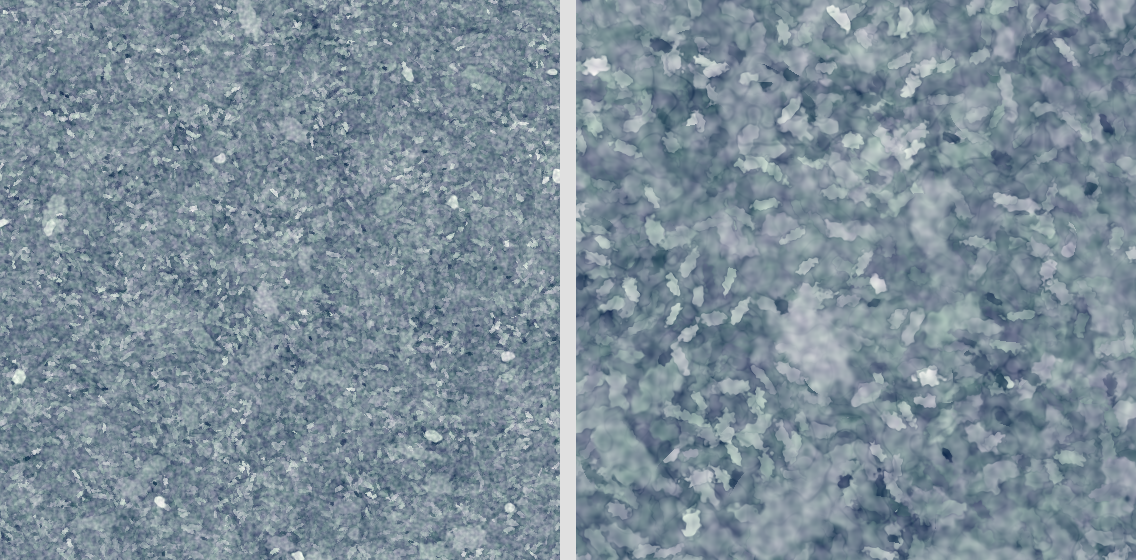
Left, the full canvas; right, a detail of the centre.
Reproduce this texture procedurally as a WebGL 1 fragment shader.

```glsl
precision highp float;
uniform vec2 u_resolution;

vec4 hash4(vec2 cell) {
  vec4 h = fract(cell.xyxy * vec4(0.1031, 0.1030, 0.0973, 0.1099));
  h += dot(h, h.wzxy + 33.33);
  return fract((h.xxyz + h.yzzw) * h.zywx);
}

float cornerSlope(vec2 corner, vec2 offset) {
  float angle = 6.2832 * hash4(corner + 71.0).x;
  return dot(vec2(cos(angle), sin(angle)), offset);
}

float gradientNoise(vec2 p) {
  vec2 cell = floor(p);
  vec2 f = p - cell;
  vec2 blend = f * f * f * (f * (f * 6.0 - 15.0) + 10.0);
  vec2 x = vec2(1.0, 0.0);
  vec2 y = vec2(0.0, 1.0);
  float low = mix(cornerSlope(cell, f), cornerSlope(cell + x, f - x), blend.x);
  float high = mix(cornerSlope(cell + y, f - y), cornerSlope(cell + 1.0, f - 1.0), blend.x);
  return mix(low, high, blend.y);
}

// Lays ragged, elongated flakes over a surface stored as (tone, tint).
vec2 layFlakes(vec2 surface, vec2 uv, float count, vec2 radius,
               float coverage, float tone, float spread, float seed) {
  vec2 p = uv * count + seed * 0.37;
  vec2 home = floor(p);
  float ragged = 0.5 * gradientNoise(p * 2.3 + seed) + 0.6 * gradientNoise(p * 5.0 + seed);
  for (int j = -1; j <= 1; j++) {
    for (int i = -1; i <= 1; i++) {
      vec2 cell = home + vec2(float(i), float(j));
      vec4 place = hash4(cell + seed);
      vec4 look = hash4(cell + seed + 137.0);
      vec2 center = cell + place.xy;

      // Neighbouring flakes share a loose, mostly shallow direction.
      float angle = 2.2 * gradientNoise(center / count * 7.0) - 0.25 + 2.4 * (place.z - 0.5);
      vec2 d = p - center;
      d = vec2(d.x * cos(angle) + d.y * sin(angle), d.y * cos(angle) - d.x * sin(angle));
      vec2 size = radius * mix(vec2(0.6), vec2(1.1), look.xy);
      vec2 q = abs(d / size);
      float reach = mix(length(q), max(q.x + 0.35 * q.y, q.y), 0.6) + ragged;

      float present = step(place.w, coverage);
      float body = present * smoothstep(1.15, 0.75, reach);
      float shadow = present * smoothstep(1.6, 0.95, reach);
      surface.x -= 0.16 * shadow;
      vec2 flake = vec2(tone + spread * (look.z - 0.5), 1.2 * look.w - 0.6);
      surface = mix(surface, flake, body * 0.9);
    }
  }
  return surface;
}

void main() {
  vec2 uv = gl_FragCoord.xy / min(u_resolution.x, u_resolution.y);
  float cluster = smoothstep(-0.1, 0.45, gradientNoise(uv * 11.0 + 5.0)
                             + 0.5 * gradientNoise(uv * 25.0 + 3.0));

  // Fine matrix.
  vec2 surface = vec2(0.45 + 0.45 * gradientNoise(uv * 45.0),
                      gradientNoise(uv * 60.0 + 19.0));

  // Packed flakes, then fine slivers, then sparse smooth grains.
  surface = layFlakes(surface, uv, 32.0, vec2(0.80, 0.34), 0.75, 0.53, 0.75, 11.0);
  surface = layFlakes(surface, uv, 50.0, vec2(0.80, 0.30), 0.60, 0.56, 1.0, 43.0);
  surface = layFlakes(surface, uv, 78.0, vec2(0.80, 0.32), 0.36 + 0.3 * cluster,
                      0.56, 0.9 + 0.8 * cluster, 29.0);
  surface = layFlakes(surface, uv, 17.0, vec2(0.70, 0.32), 0.09, 0.80, 0.35, 83.0);

  // Glints and pits gather in the clusters.
  surface = layFlakes(surface, uv, 56.0, vec2(0.55, 0.26), 0.01 + 0.15 * cluster, 1.25, 0.6, 59.0);
  surface = layFlakes(surface, uv, 72.0, vec2(0.46, 0.24), 0.02 + 0.10 * cluster, -0.20, 0.6, 97.0);
  surface = layFlakes(surface, uv, 15.0, vec2(0.22, 0.15), 0.05, 1.6, 0.4, 113.0);

  // Soft light and dark patches, thin crevices and a faint grain.
  surface.x += 0.28 * gradientNoise(uv * 9.0 + 41.0) + 0.25 * gradientNoise(uv * 24.0 + 13.0);
  float crevice = smoothstep(0.09, 0.0, abs(gradientNoise(uv * 62.0 + 23.0)));
  surface.x -= 0.16 * crevice * (0.4 + cluster);
  surface.x += 0.50 * gradientNoise(uv * 120.0) + 0.30 * gradientNoise(uv * 200.0 + 7.0);
  surface.y += 1.1 * gradientNoise(uv * 95.0 + 31.0);

  vec3 slate = vec3(0.35, 0.43, 0.50);
  vec3 paleGrey = vec3(0.64, 0.69, 0.71);
  vec3 violetTint = vec3(0.010, -0.028, 0.012);
  float tone = 0.49 + 1.15 * (surface.x - 0.44);
  vec3 color = mix(slate, paleGrey, tone) + violetTint * surface.y;
  gl_FragColor = vec4(clamp(color, 0.0, 1.0), 1.0);
}
```
